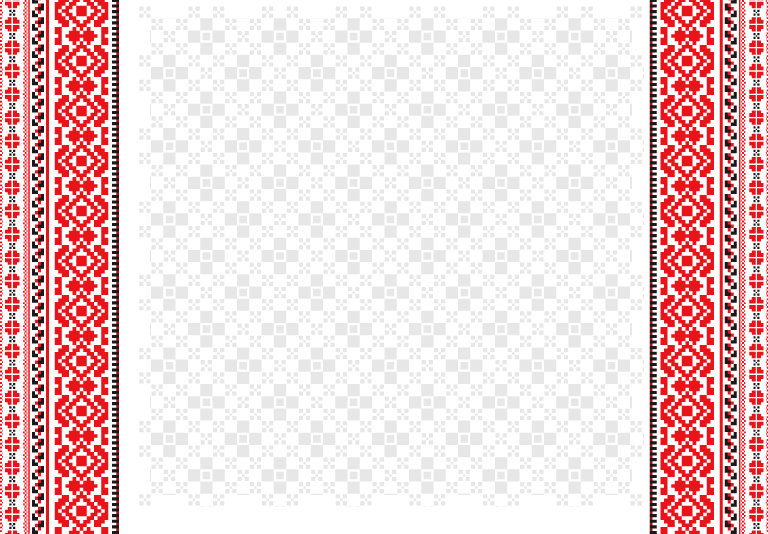
Write a Shadertoy shader that draws this pattern.

```glsl
const vec3 RED = vec3(0.91, 0.08, 0.10);
const vec3 BLACK = vec3(0.11, 0.09, 0.10);
const vec3 GREY = vec3(0.905);

bool inside(float v, float a, float b) { return v >= a && v < b; }

float checker(vec2 cell) { return mod(cell.x + cell.y, 2.0); }

// Quincunx in a unit cell centred on zero
bool quincunx(vec2 f) {
    f = abs(f);
    vec2 corner = abs(f - 0.29);
    return max(corner.x, corner.y) < 0.17 || max(f.x, f.y) < 0.10;
}

// Pale lattice: framed square, plus of four blocks, small blossoms between
vec3 lattice(vec2 p) {
    if (!inside(p.x, 138.5, 644.0) || !inside(p.y, 27.0, 528.5)) return vec3(1.0);
    vec2 q = (p - vec2(280.0, 278.0)) / vec2(12.28, 12.19);
    vec2 cell = floor(q + 0.5);
    vec2 f = q - cell;
    vec2 a = abs(mod(cell + 3.0, 6.0) - 3.0);
    if (a.x + a.y > 3.0 || (a.x + a.y == 3.0 && a.x * a.y == 0.0)) a = 3.0 - a;
    float reach = a.x + a.y;
    bool ink = false;
    if (checker(cell) > 0.5) {
        bool inner = inside(p.x, 150.0, 632.0) && inside(p.y, 39.0, 516.0);
        ink = reach == 1.0 ? inner : quincunx(f);
    } else if (reach == 0.0) {
        ink = max(abs(f.x), abs(f.y)) < 0.31;
    }
    return ink ? GREY : vec3(1.0);
}

// Wide band of stitched diamonds, fourteen stitches per repeat
bool diamonds(vec2 p) {
    vec2 s = floor((p - vec2(81.5, 473.0)) / (50.0 / 14.0) + 0.5);
    float x = abs(s.x);
    float y = abs(mod(s.y + 7.0, 14.0) - 7.0);
    float sum = x + y;
    bool core = max(x, y) <= 1.0;
    bool ring = inside(sum, 4.0, 6.0);
    bool bow = abs(x - 2.0) + abs(y - 7.0) <= 2.0;
    bool flank = inside(sum, 7.0, 10.0) && x >= 4.0 && y <= 4.0;
    bool tick = x >= 6.0 && y >= 5.0 && sum < 14.0;
    return x <= 7.0 && (core || ring || bow || flank || tick);
}

// Narrow band of four-petal flowers with black crosses between
vec3 flowers(vec2 p) {
    float period = 23.33;
    vec2 f = vec2(p.x - 12.3, mod(p.y - 463.0 + period * 0.5, period) - period * 0.5);
    vec2 a = abs(f);
    bool petal = min(a.x, a.y) > 0.7 && max(a.x, a.y) < 7.2 && a.x + a.y < 11.5;
    bool notch = min(a.x, a.y) > 4.6;
    if (petal && !notch) return RED;
    if (quincunx(vec2(f.x, period * 0.5 - a.y) / 6.5)) return BLACK;
    bool dots = checker(floor(p / 1.9)) > 0.5;
    float zigzag = abs(a.y - period * 0.25) * 0.2;
    if (dots && (p.x < 1.8 + zigzag || p.x > 24.0 - zigzag)) return RED;
    return vec3(1.0);
}

// Red checks flanked by alternating black blocks
vec3 braid(vec2 p) {
    vec2 cell = floor((p - vec2(32.0, 0.0)) / vec2(3.0, 3.4));
    float row = mod(cell.y + (cell.x > 1.5 ? 2.0 : 0.0), 4.0);
    bool outer = cell.x < 0.5 || cell.x > 2.5;
    if (row < (outer ? 2.0 : 1.0)) return BLACK;
    return !outer && checker(cell) > 0.5 ? RED : vec3(1.0);
}

vec3 pattern(vec2 p) {
    vec2 m = vec2(min(p.x, 768.7 - p.x), p.y);
    if (m.x > 122.0) return lattice(p);
    if (m.x < 27.5) return flowers(m);
    if (inside(m.x, 28.2, 29.8) || inside(m.x, 46.0, 49.0)) return RED;
    if (inside(m.x, 32.0, 44.0)) return braid(m);
    // Jagged inner border
    if (inside(m.x, 112.0, 119.0)) {
        bool tooth = fract(m.y / 5.6) < 0.55;
        if (m.x < 116.2) return tooth ? BLACK : vec3(1.0);
        return tooth ? BLACK : RED * 0.75;
    }
    return diamonds(m) ? RED : vec3(1.0);
}

void mainImage(out vec4 fragColor, in vec2 fragCoord) {
    // Average a 4 by 4 grid of samples for smooth edges
    vec3 color = vec3(0.0);
    for (int i = 0; i < 16; i++) {
        vec2 offset = (vec2(i % 4, i / 4) + 0.5) / 4.0 - 0.5;
        vec2 uv = (fragCoord + offset) / iResolution.xy;
        color += pattern(uv * vec2(768.0, 534.0));
    }
    fragColor = vec4(color / 16.0, 1.0);
}
```
